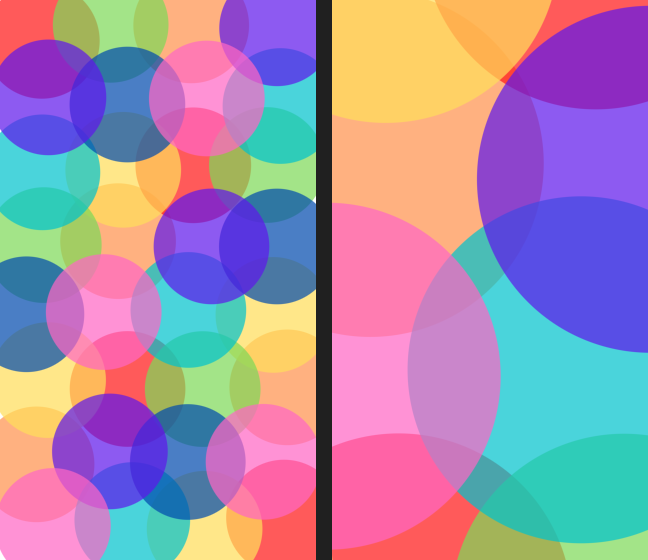
Left, the full canvas; right, a detail of the centre.
This background is drawn by a WebGL 2 fragment shader. Its source:

```glsl
#version 300 es
precision highp float;
// Translucent discs in eight inks, piled up on white paper.
// Discs sit on a jittered 4 x 8 grid; a modular rule spreads each ink so that
// its discs never touch, and the inks are blended one layer after another.

#define COLUMNS 4
#define ROWS 8
#define INKS 8
#define RADIUS 0.183    // in canvas widths
#define OPACITY 0.71
#define JITTER 0.065    // full range of the random shift
#define STAGGER 0.016   // sideways shift of alternate rows
#define SEED 3.7

uniform vec2 u_resolution;
out vec4 fragColor;

vec2 hash22(vec2 cell) {
    vec3 q = fract(vec3(cell.xyx) * vec3(0.1031, 0.1030, 0.0973) + SEED * 0.137);
    q += dot(q, q.yzx + 33.33);
    return fract((q.xx + q.yz) * q.zy);
}

// Centre of the disc in a grid cell, rows counted from the top
vec2 discCentre(int column, int row, float height) {
    vec2 cell = vec2(column, row);
    vec2 centre = (cell + 0.5) / vec2(COLUMNS, ROWS);
    centre = vec2(centre.x, (1.0 - centre.y) * height);
    centre.x += (row % 2 == 0) ? -STAGGER : STAGGER;
    return centre + (hash22(cell + 1.0) - 0.5) * JITTER;
}

// Blends all discs of one ink; slot selects the cells it occupies
void addInk(inout vec3 colour, vec2 p, int slot, vec3 ink) {
    float height = u_resolution.y / u_resolution.x;
    float edge = 1e3;
    for (int row = 0; row < ROWS; row++) {
        int column = (slot + 5 * row) % INKS;   // column + 3 * row = slot (mod 8)
        if (column < COLUMNS) {
            edge = min(edge, length(p - discCentre(column, row, height)) - RADIUS);
        }
    }
    float halfPixel = 0.75 / u_resolution.x;
    float cover = 1.0 - smoothstep(-halfPixel, halfPixel, edge);
    colour = mix(colour, ink, OPACITY * cover);
}

void main() {
    vec2 p = gl_FragCoord.xy / u_resolution.x;
    vec3 colour = vec3(1.0);

    // Warm and light inks lie below, strong ones on top
    addInk(colour, p, 2, vec3(1.00, 0.57, 0.30));   // orange
    addInk(colour, p, 0, vec3(1.00, 0.09, 0.09));   // red
    addInk(colour, p, 7, vec3(1.00, 0.87, 0.35));   // yellow
    addInk(colour, p, 1, vec3(0.49, 0.85, 0.34));   // green
    addInk(colour, p, 6, vec3(0.00, 0.76, 0.80));   // cyan
    addInk(colour, p, 4, vec3(0.00, 0.29, 0.68));   // blue
    addInk(colour, p, 3, vec3(0.37, 0.09, 0.92));   // violet
    addInk(colour, p, 5, vec3(1.00, 0.40, 0.77));   // pink

    fragColor = vec4(colour, 1.0);
}
```
